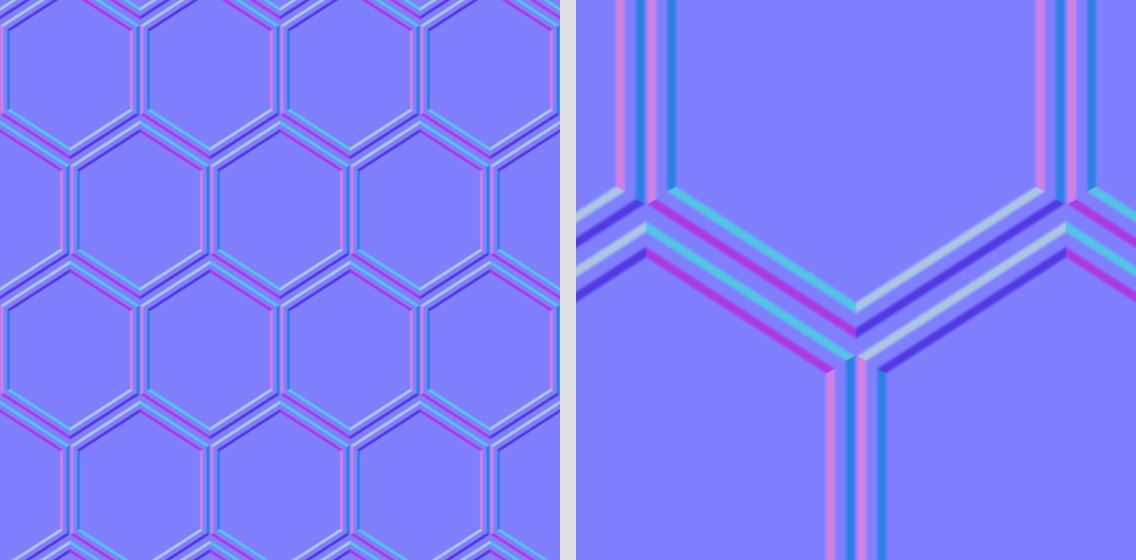
Left, the full canvas; right, a detail of the centre.
This texture map is drawn by a WebGL 1 fragment shader. Its source:

```glsl
precision highp float;

uniform vec2 u_resolution;

// Lengths are in cells: one cell is one repeat across.
const float CELLS = 4.0;           // columns and rows; rows alternate, so keep it even
const float SLOPE = 0.645;         // steepness of the slanted sides
const float FACE_RADIUS = 0.439;   // half width of the flat face
const float RIM_RADIUS = 0.486;    // half width of the thin outer rim
const float BEVEL_CORE = 0.004;    // half width at full tilt
const float BEVEL_EDGE = 0.0168;   // half width where the tilt ends
const float TILT = 0.65;           // sideways part of the bevel normal
const vec2 LATTICE = vec2(1.0, 2.0);

// Signed distances to the upright (x) and slanted (y) sides of a hexagon.
vec2 sideDistances(vec2 p, float radius) {
  vec2 a = abs(p);
  float slant = (a.y + SLOPE * a.x - 2.0 * SLOPE * radius) / length(vec2(SLOPE, 1.0));
  return vec2(a.x - radius, slant);
}

// Bevel along a hexagon outline, leaning outward.
vec2 bevel(vec2 p, float radius, float pixel) {
  vec2 d = sideDistances(p, radius);
  vec2 side = clamp(p / pixel, -1.0, 1.0);
  vec2 slantDir = normalize(vec2(SLOPE, 1.0));
  float slanted = smoothstep(-pixel, pixel, d.y - d.x);
  vec2 outward = side * mix(vec2(1.0, 0.0), slantDir, slanted);
  float edge = max(BEVEL_EDGE, pixel);
  return outward * (1.0 - smoothstep(BEVEL_CORE, edge, abs(max(d.x, d.y))));
}

// The face drops into a groove, then the rim rises out of it.
vec2 hexTilt(vec2 p, vec2 centre, float pixel) {
  vec2 q = mod(p - centre + 0.5 * LATTICE, LATTICE) - 0.5 * LATTICE;
  return bevel(q, FACE_RADIUS, pixel) - bevel(q, RIM_RADIUS, pixel);
}

void main() {
  vec2 p = gl_FragCoord.xy / u_resolution * CELLS;
  float pixel = CELLS / min(u_resolution.x, u_resolution.y);

  // Two interleaved lattices form the staggered rows.
  vec2 tilt = hexTilt(p, vec2(0.0, 0.5), pixel) + hexTilt(p, vec2(0.5, 1.5), pixel);
  tilt *= TILT;

  // Encode the normal with green pointing down.
  vec3 normal = vec3(tilt.x, -tilt.y, sqrt(max(1.0 - dot(tilt, tilt), 0.0)));
  gl_FragColor = vec4(0.5 + 0.5 * normal, 1.0);
}
```
